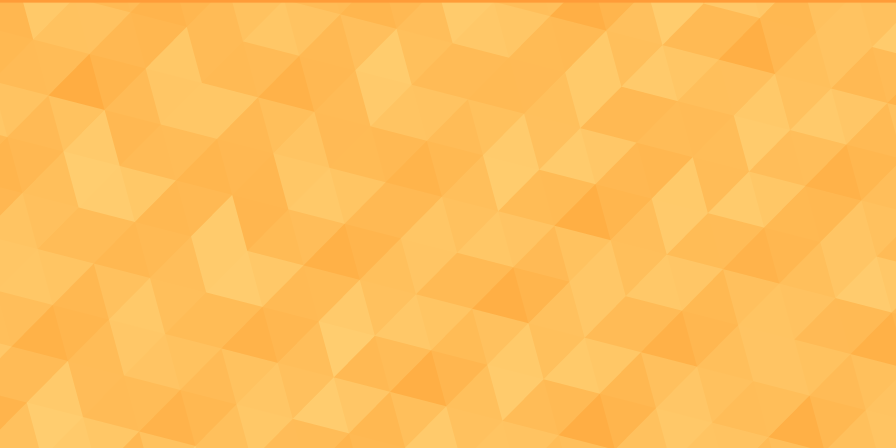
Reproduce this background procedurally as a WebGL 1 fragment shader.

```glsl
precision mediump float;
// Folded amber facets: a tilted triangular lattice, shaded by a repeating
// 3 x 2 template of light and dark faces. Each column of three cells gets a
// random phase, and hashed tones break up the repeat.
uniform vec2 u_resolution;

const vec2 ORIGIN = vec2(0.552, 0.440);
const vec2 SIDE_A = vec2(0.1255, -0.0323); // gently falling lattice edge
const vec2 SIDE_B = vec2(0.0917, 0.0927);  // rising diagonal lattice edge
const float MID_TONE = 0.43;
const float DARK_TONE = 0.64;

float hash(vec2 p) {
  return fract(sin(dot(p, vec2(12.99, 78.23))) * 43758.55);
}

float cross2(vec2 a, vec2 b) {
  return a.x * b.y - a.y * b.x;
}

// Position expressed along the two lattice edges.
vec2 toLattice(vec2 p) {
  vec2 d = p - ORIGIN;
  return vec2(cross2(d, SIDE_B), cross2(SIDE_A, d)) / cross2(SIDE_A, SIDE_B);
}

// Template tone: each vec4 is even lower, even upper, odd lower, odd upper.
float templateTone(float column, float odd, float upper) {
  vec4 tones = vec4(0.42, 0.10, 0.10, 0.40);
  if (column < 0.5) tones = vec4(0.57, 0.56, 0.10, 0.20);
  else if (column < 1.5) tones = vec4(0.88, 0.70, 0.62, 0.40);
  vec2 pair = mix(tones.xy, tones.zw, odd);
  return mix(pair.x, pair.y, upper);
}

// Darkness of the triangular facet under a lattice position.
float facetTone(vec2 lattice) {
  vec2 cell = floor(lattice);
  vec2 local = lattice - cell;
  float upper = step(1.0, local.x + local.y);
  float band = floor(cell.x / 3.0);
  float column = cell.x - 3.0 * band;
  float phase = step(0.5, hash(vec2(band, 4.0)));
  float odd = mod(cell.y + phase, 2.0);
  float tone = templateTone(column, odd, upper);

  // In the last column, triangles pair up across the row border.
  float lastColumn = step(1.5, column);
  vec2 face = cell + vec2(0.0, lastColumn * upper);
  float variation = hash(face + 17.0);

  // Some middle faces turn dark and extend the diagonal strips.
  float middle = step(0.3, tone) * step(tone, 0.5);
  float darken = middle * step(0.68, hash(face + 41.0));
  tone = mix(tone, DARK_TONE, darken);
  tone = mix(tone, MID_TONE, 0.75 * variation * variation);
  return tone + 0.09 * (hash(cell + 0.37 * upper + 73.0) - 0.5);
}

vec3 amber(float tone) {
  return mix(vec3(1.0, 0.815, 0.45), vec3(1.0, 0.665, 0.24), tone);
}

void main() {
  // Average a 4 x 4 grid of samples to smooth the facet edges.
  vec3 color = vec3(0.0);
  for (int i = 0; i < 4; i++) {
    for (int j = 0; j < 4; j++) {
      vec2 offset = (vec2(float(i), float(j)) - 1.5) / 4.0;
      vec2 p = (gl_FragCoord.xy + offset) / u_resolution.y;
      color += amber(facetTone(toLattice(p))) / 16.0;
    }
  }

  // Thin deeper line along the top border.
  float y = gl_FragCoord.y / u_resolution.y;
  float pixel = 1.0 / u_resolution.y;
  float border = smoothstep(0.994 - pixel, 0.994 + pixel, y);
  color = mix(color, vec3(1.0, 0.61, 0.22), border);
  gl_FragColor = vec4(color, 1.0);
}
```
